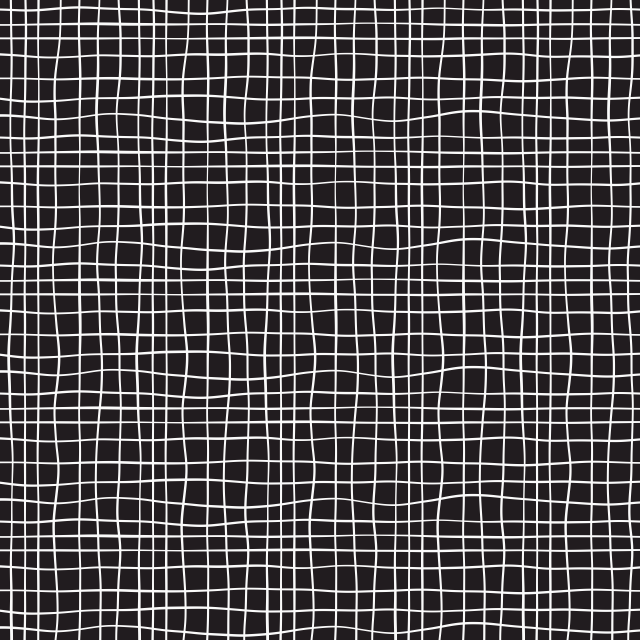
Reproduce this pattern procedurally as a three.js fragment shader.

```glsl
varying vec2 vUv;

const float REPEATS = 5.0;           // line groups across and down
const int LINES = 7;                 // lines in each group
const float LINE_WIDTH = 0.0033;     // mean stroke, in canvas units
const float WIDTH_VARIATION = 0.45;  // swelling and thinning along a stroke
const float SWAY_FREQUENCY = 5.0;
const float TREMOR_FREQUENCY = 11.0;
const float TREMOR = 0.35;           // fine wobble relative to the sway
const vec3 GROUND = vec3(0.13, 0.11, 0.12);
const vec3 STROKE = vec3(0.98);

// Line centres within a group, as fractions of the group
const float COLUMN_CENTRE[LINES] = float[LINES](0.088, 0.195, 0.300, 0.440, 0.622, 0.770, 0.925);
const float ROW_CENTRE[LINES] = float[LINES](0.075, 0.190, 0.300, 0.433, 0.615, 0.765, 0.918);

// Sideways drift of each line, in canvas units
const float COLUMN_SWAY[LINES] = float[LINES](0.006, 0.002, 0.002, 0.009, 0.004, 0.006, 0.010);
const float ROW_SWAY[LINES] = float[LINES](0.006, 0.002, 0.002, 0.009, 0.006, 0.007, 0.012);

float slopeAt(float cell, float seed) {
  vec2 p = fract(vec2(cell, seed) * vec2(0.1031, 0.1130) + 0.37);
  p += dot(p, p.yx + 33.33);
  return 2.0 * fract((p.x + p.y) * p.x) - 1.0;
}

// One-dimensional gradient noise, roughly -1 to 1
float gradientNoise(float x, float seed) {
  float cell = floor(x);
  float f = x - cell;
  float fade = f * f * f * (f * (f * 6.0 - 15.0) + 10.0);
  float before = slopeAt(cell, seed) * f;
  float after = slopeAt(cell + 1.0, seed) * (f - 1.0);
  return 2.0 * mix(before, after, fade);
}

// Coverage of one hand-drawn line, repeated in every group
float strokeCoverage(float across, float along, float centre, float sway, float seed, float pixel) {
  float phase = seed * 0.618;
  float bend = gradientNoise(along * SWAY_FREQUENCY + phase, seed)
             + TREMOR * gradientNoise(along * TREMOR_FREQUENCY + phase, seed + 40.0);
  float offset = (across - sway * bend) * REPEATS - centre;
  float dist = abs(fract(offset + 0.5) - 0.5) / REPEATS;
  float swell = 1.0 + WIDTH_VARIATION * gradientNoise(along * SWAY_FREQUENCY + phase, seed + 80.0);
  return clamp((0.5 * LINE_WIDTH * swell - dist) / pixel + 0.5, 0.0, 1.0);
}

void main() {
  vec2 position = vec2(vUv.x, 1.0 - vUv.y);
  vec2 pixel = max(fwidth(vUv), vec2(1e-5));

  // Crossing sets of wavering lines
  float columns = 0.0;
  float rows = 0.0;
  for (int i = 0; i < LINES; i++) {
    float seed = float(i) + 1.0;
    columns = max(columns, strokeCoverage(position.x, position.y,
      COLUMN_CENTRE[i], COLUMN_SWAY[i], seed, pixel.x));
    rows = max(rows, strokeCoverage(position.y, position.x,
      ROW_CENTRE[i], ROW_SWAY[i], seed + 20.0, pixel.y));
  }

  // Union of both sets over the ground
  float ink = 1.0 - (1.0 - columns) * (1.0 - rows);
  gl_FragColor = vec4(mix(GROUND, STROKE, ink), 1.0);
}
```
